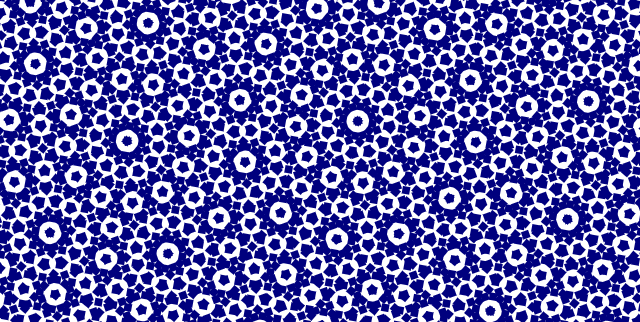
A WebGL 2 fragment shader for this pattern:

```glsl
#version 300 es
precision highp float;
// Three square lattices of navy squares, turned 30 degrees from one another,
// are laid over white. Where lattice points nearly coincide, their squares form
// twelve-pointed stars inside white rings: a quasi-periodic moire.

uniform vec2 u_resolution;
out vec4 outColor;

mat2 rotation(float angle) {
    float c = cos(angle), s = sin(angle);
    return mat2(c, s, -s, c);
}

// Signed distance to a square of the given half side, centred on the origin.
float squareDistance(vec2 p, float halfSide) {
    vec2 d = abs(p) - halfSide;
    return length(max(d, 0.0)) + min(max(d.x, d.y), 0.0);
}

// Smoothed coverage of a lattice of squares, one per unit cell.
float squareLattice(vec2 p, float pixel) {
    vec2 cell = fract(p + 0.5) - 0.5;
    return clamp(0.5 - squareDistance(cell, 0.255) / pixel, 0.0, 1.0);
}

void main() {
    // Canvas height is one unit; all lattices share one point.
    float period = 0.04628;
    vec2 p = gl_FragCoord.xy / u_resolution.y;
    p = (p - vec2(1.1111, 0.6237)) / period;
    float pixel = 1.0 / (u_resolution.y * period);

    // Union of the three turned lattices.
    float gap = 1.0;
    for (int i = 0; i < 3; i++) {
        float angle = radians(10.08 - 30.0 * float(i));
        gap *= 1.0 - squareLattice(rotation(angle) * p, pixel);
    }

    vec3 navy = vec3(0.0, 0.0, 0.495);
    vec3 white = vec3(1.0);
    outColor = vec4(mix(navy, white, gap), 1.0);
}
```
